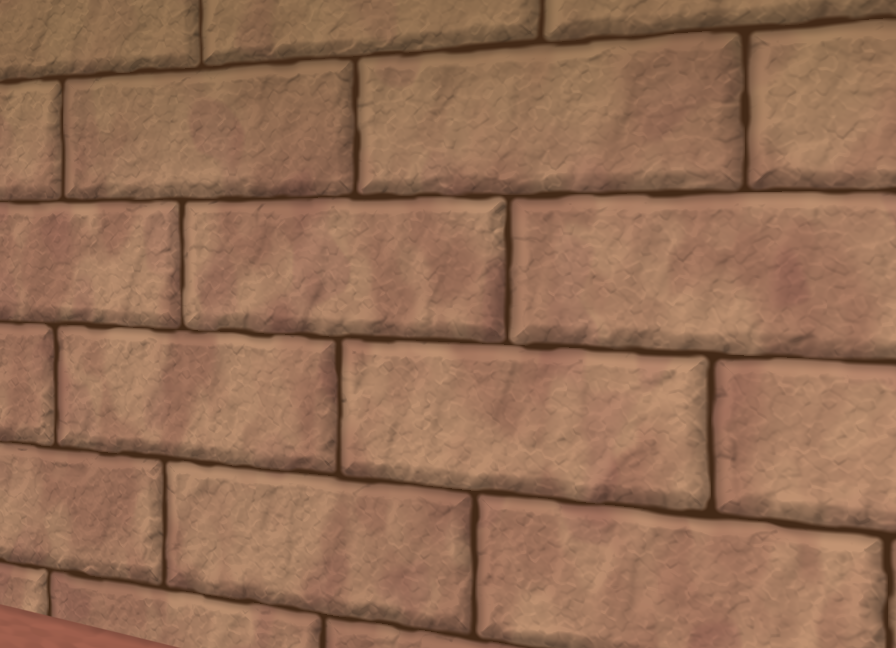
A Shadertoy shader for this texture:

```glsl
#define HORIZON 0.254      // eye level below the top edge
#define COURSE 0.1335      // height of a course at the left edge
#define CONVERGE 0.4393    // perspective growth towards the right
#define BLOCK_LENGTH 2.3   // block length in course heights
#define JOINT 0.006        // half width of the joint
#define BEVEL 0.13         // width of the rounded block edge
#define ROUGHNESS 0.62     // strength of the stone relief
#define ROSE vec3(0.59, 0.42, 0.335)
#define OCHRE vec3(0.67, 0.51, 0.395)
#define OLIVE vec3(0.52, 0.405, 0.28)
#define MORTAR vec3(0.26, 0.16, 0.09)
#define GROUND vec3(0.60, 0.36, 0.29)

vec2 hash2(vec2 p) {
    p = vec2(dot(p, vec2(127.1, 311.7)), dot(p, vec2(269.5, 183.3)));
    return fract(sin(p) * 43758.5);
}

// Soft cellular noise: every cell blends its own random level
float cells(vec2 p) {
    vec2 base = floor(p), f = p - base;
    float sum = 0.0, total = 0.0;
    for (int j = -1; j <= 1; j++)
    for (int i = -1; i <= 1; i++) {
        vec2 o = vec2(i, j);
        vec2 r = hash2(base + o);
        vec2 d = o + r - f;
        float w = exp(-6.5 * dot(d, d));
        sum += w * fract(r.x * 7.0 + r.y * 13.0);
        total += w;
    }
    return sum / total;
}

// Distance inwards from the ragged outline of a block
float blockDepth(vec2 q, vec2 seed) {
    float corner = 0.06;
    vec2 a = abs(q) - vec2(0.5 * BLOCK_LENGTH, 0.5) + corner;
    float outside = length(max(a, 0.0)) + min(max(a.x, a.y), 0.0) - corner;
    return -outside + 0.03 * (cells(q * 6.0 + seed) - 0.5);
}

// Pillowed block with hewn strokes, chips and grain
float relief(vec2 q, vec2 seed) {
    float depth = blockDepth(q, seed);
    float rim = 1.0 - smoothstep(0.04, 0.25, depth);
    vec2 slant = vec2(q.x + 0.25 * q.y, q.y - 0.2 * q.x);
    float strokes = cells(slant * vec2(6.0, 2.2) + seed + 3.7);
    float chips = cells(q * 9.0 + seed + 8.1);
    float grain = cells(q * 22.0 + seed);
    float rough = 0.024 * strokes + 0.011 * (1.0 + 1.5 * rim) * chips + 0.007 * grain;
    return 0.035 * smoothstep(0.0, BEVEL, depth) + ROUGHNESS * rough;
}

vec3 stoneColor(vec2 q, vec2 seed, float v) {
    float stain = cells(q * vec2(2.6, 1.3) + seed + 5.3);
    float mottle = cells(q * vec2(7.0, 4.0) + seed + 1.9);
    vec3 tone = mix(ROSE, OCHRE, smoothstep(0.2, 0.8, 0.65 * stain + 0.35 * mottle));
    tone = mix(tone, OLIVE, 0.8 * (1.0 - smoothstep(-0.5, 1.3, v)));
    float plum = smoothstep(0.6, 0.9, cells(q * vec2(3.4, 2.4) + seed + 11.0));
    tone = mix(tone, tone * vec3(0.9, 0.83, 0.89), 0.5 * plum);
    return tone * (0.98 + 0.04 * hash2(seed).x);
}

void mainImage(out vec4 fragColor, in vec2 fragCoord) {
    vec2 uv = fragCoord / iResolution.xy;
    float x = uv.x, y = 0.722 * (1.0 - uv.y);

    // Perspective wall coordinates: v counts courses downwards
    float growth = 1.0 + CONVERGE * x;
    float v = (y - HORIZON) / (COURSE * growth) + 1.22;
    float along = x / growth;

    // Running bond: odd courses are shifted by about half a block
    float row = floor(v);
    float start = 0.0677 - 0.0035 * row + mod(row, 2.0) * (0.1276 - 0.0052 * row);
    float u = (along - start) / (0.2708 - 0.0034 * row);
    float column = floor(u);
    vec2 seed = vec2(column * 17.3 + row * 5.7, row * 9.1 + column * 3.3);
    vec2 q = (vec2(u - column, v - row) - 0.5) * vec2(BLOCK_LENGTH, 1.0);

    // Light from above and slightly left
    float e = 0.018;
    float h = relief(q, seed);
    vec2 slope = vec2(relief(q + vec2(e, 0.0), seed), relief(q + vec2(0.0, e), seed)) - h;
    float light = 1.01 + clamp(dot(slope / e, vec2(0.32, 0.55)), -0.35, 0.08);

    // Stone, edge shading and joints
    float depth = blockDepth(q, seed);
    float pixel = 1.0 / (iResolution.x * COURSE * growth);
    vec3 color = stoneColor(q, seed, v) * light * (0.97 + 0.06 * x);
    color *= mix(0.74, 1.0, smoothstep(0.0, 0.09, depth));
    color = mix(MORTAR, color, smoothstep(JOINT - pixel, JOINT + pixel + 0.02, depth));

    // Ground strip in the lower left corner
    float below = v - 4.36 - 0.4 * x;
    vec3 ground = GROUND * (0.94 + 0.12 * cells(vec2(along * 60.0, v * 20.0)));
    ground *= mix(0.85, 1.0, smoothstep(0.0, 0.08, below));
    color = mix(color, ground, smoothstep(-pixel, pixel, below));

    fragColor = vec4(color, 1.0);
}
```
